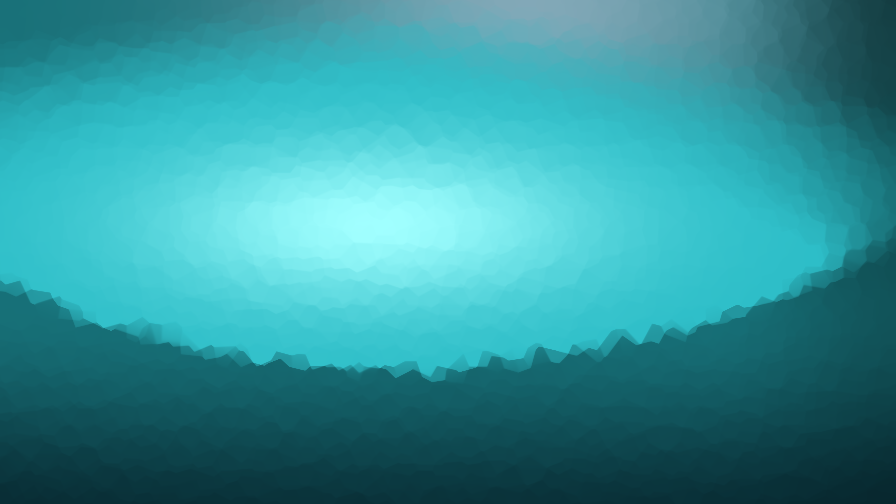
Write a WebGL 2 fragment shader that draws this background.

```glsl
#version 300 es
precision highp float;
// A glowing turquoise lens over deep teal water, broken into soft crystal facets.

uniform vec2 u_resolution;
out vec4 fragColor;

// Lengths are in canvas heights.
const vec3 ABYSS = vec3(0.03, 0.16, 0.19);
const vec3 TEAL  = vec3(0.09, 0.44, 0.47);
const vec3 MIST  = vec3(0.51, 0.66, 0.72);
const vec3 CYAN  = vec3(0.17, 0.74, 0.78);
const vec3 CORE  = vec3(0.63, 1.00, 1.00);

const vec2  LENS_CENTER = vec2(0.764, 0.56);
const float LENS_RIGHT = 0.96;
const float LENS_LEFT_LOW = 0.856;
const float LENS_LEFT_HIGH = 1.2;
const float LENS_BELOW = 0.30;
const float LENS_ABOVE = 0.37;
const float LENS_POWER = 1.4;     // below 2 gives pointed sides
const float RIM_SHARP = 0.05;
const float RIM_SOFT = 0.55;

const vec2  GLOW_CENTER = vec2(0.745, 0.556);
const vec2  GLOW_SIZE = vec2(0.44, 0.16);
const float MIST_X = 1.05;
const float MIST_WIDTH = 0.52;

const float CELLS = 25.0;         // facets per canvas height
const float FACET_FLATNESS = 0.85;
const float SEAM_SHARPNESS = 0.05;
const int   LAYERS = 2;

vec2 hash22(vec2 p) {
  vec3 q = fract(p.xyx * vec3(0.1031, 0.1030, 0.0973));
  q += dot(q, q.yzx + 33.33);
  return fract((q.xx + q.yz) * q.zy);
}

// Deep water, dark at the floor and right side, with mist at the top.
vec3 waterColor(vec2 p) {
  float offset = p.x - 0.8;
  float lift = smoothstep(-0.1, 0.36, p.y - 0.06 * offset * offset);
  vec3 color = mix(ABYSS, TEAL, lift);
  float across = (p.x - MIST_X) / MIST_WIDTH;
  color = mix(color, MIST, exp(-across * across) * smoothstep(0.58, 0.98, p.y));
  float shade = smoothstep(1.4, 1.8, p.x) * mix(0.1, 0.5, clamp(p.y, 0.0, 1.0));
  return color * (1.0 - shade);
}

// Coverage of the lens: crisp below, melting into the mist above.
float lensMask(vec2 p) {
  vec2 d = p - LENS_CENTER;
  float above = smoothstep(-0.12, 0.12, d.y);
  float left = mix(LENS_LEFT_LOW, LENS_LEFT_HIGH, above);
  float halfWidth = d.x < 0.0 ? left : LENS_RIGHT;
  float v = d.y / mix(LENS_BELOW, LENS_ABOVE, above);
  float radius = pow(abs(d.x) / halfWidth, LENS_POWER) + v * v;
  float rim = mix(RIM_SHARP, RIM_SOFT, above);
  return 1.0 - smoothstep(1.0 - rim, 1.0 + rim, radius);
}

vec3 sceneColor(vec2 p) {
  vec2 g = (p - GLOW_CENTER) / GLOW_SIZE;
  vec3 lens = mix(CYAN, CORE, exp(-dot(g, g)));
  return mix(waterColor(p), lens, lensMask(p));
}

// Nearest cell seed, blended across about one pixel at the seams.
vec2 facetSeed(vec2 p, float layer) {
  vec2 q = p * CELLS + layer * 17.37;
  vec2 cell = floor(q);
  float sharpness = min(SEAM_SHARPNESS * u_resolution.y, 60.0);
  vec2 sum = vec2(0.0);
  float total = 0.0;
  for (int y = -1; y <= 1; y++) {
    for (int x = -1; x <= 1; x++) {
      vec2 id = cell + vec2(x, y);
      vec2 seed = id + 0.1 + 0.8 * hash22(id + 50.0);
      vec2 d = seed - q;
      float weight = exp(-sharpness * dot(d, d));
      sum += weight * d;
      total += weight;
    }
  }
  return p + sum / (max(total, 1e-30) * CELLS);
}

void main() {
  vec2 p = gl_FragCoord.xy / u_resolution.y;
  vec3 color = vec3(0.0);
  // Translucent facet layers overlap along the rim.
  for (int i = 0; i < LAYERS; i++) {
    vec2 seed = facetSeed(p, float(i));
    color += sceneColor(mix(p, seed, FACET_FLATNESS));
  }
  fragColor = vec4(color / float(LAYERS), 1.0);
}
```
